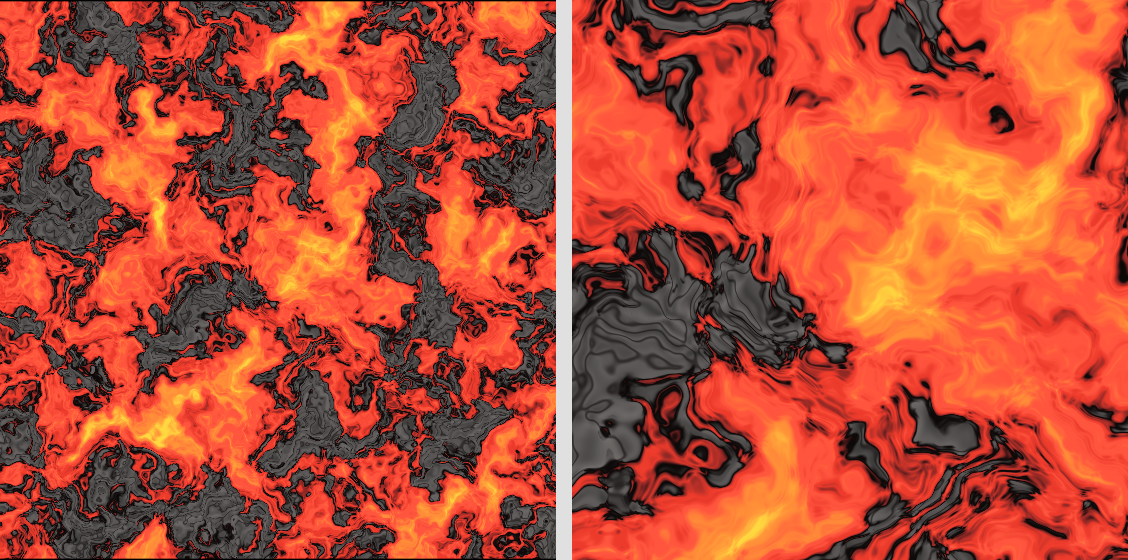
Left, the full canvas; right, a detail of the centre.
Give the GLSL for this texture, as a Shadertoy shader.

```glsl
// Molten lava breaking through a charred, wrinkled crust.
// Warped gradient noise gives a signed heat field: positive heat runs from
// black through red to gold, negative heat is cooled grey rock with creases.

const float CELLS = 6.0;         // broad lava cells per canvas height
const float MEAN_HEAT = 0.19;    // raises or lowers the share of molten rock
const float MEAN_FOLDS = 0.52;   // average of the folds() sum
const float EDGE = 0.003;        // dark rim at top and bottom

const vec3 CHAR   = vec3(0.05, 0.035, 0.035);
const vec3 ASH    = vec3(0.33, 0.32, 0.315);
const vec3 EMBER  = vec3(0.53, 0.15, 0.14);
const vec3 RED    = vec3(0.93, 0.23, 0.17);
const vec3 CORAL  = vec3(1.00, 0.33, 0.24);
const vec3 ORANGE = vec3(1.00, 0.56, 0.22);
const vec3 GOLD   = vec3(1.00, 0.85, 0.25);

float hash(vec2 p) {
    vec3 q = fract(p.xyx * 0.1031);
    q += dot(q, q.yzx + 33.33);
    return fract((q.x + q.y) * q.z);
}

// Dot product of a random unit gradient with the offset from its corner
float cornerSlope(vec2 corner, vec2 offset) {
    float angle = 6.2832 * hash(corner);
    return dot(vec2(cos(angle), sin(angle)), offset);
}

float gradientNoise(vec2 p) {
    vec2 i = floor(p), f = fract(p);
    vec2 u = f * f * f * (f * (f * 6.0 - 15.0) + 10.0);
    vec2 x = vec2(1.0, 0.0), y = vec2(0.0, 1.0);
    float low = mix(cornerSlope(i, f), cornerSlope(i + x, f - x), u.x);
    float high = mix(cornerSlope(i + y, f - y), cornerSlope(i + 1.0, f - 1.0), u.x);
    return 1.5 * mix(low, high, u.y);
}

// Turns and doubles the domain between octaves
vec2 nextOctave(vec2 p) {
    return mat2(1.6, 1.2, -1.2, 1.6) * p + 17.3;
}

float fbm(vec2 p, int octaves) {
    float sum = 0.0, weight = 1.0;
    for (int i = 0; i < octaves; i++) {
        sum += weight * gradientNoise(p);
        p = nextOctave(p);
        weight *= 0.5;
    }
    return sum;
}

// Sum of absolute noise: sharp valleys become veins and creases
float folds(vec2 p, int octaves) {
    float sum = 0.0, weight = 1.0;
    for (int i = 0; i < octaves; i++) {
        sum += weight * abs(gradientNoise(p));
        p = nextOctave(p);
        weight *= 0.6;
    }
    return sum;
}

vec2 swirl(vec2 p, float amount) {
    return p + amount * vec2(fbm(p * 1.5, 4), fbm(p * 1.5 + vec2(37.2, 11.7), 4));
}

vec3 moltenColor(float heat) {
    vec3 color = mix(CHAR, EMBER, smoothstep(0.0, 0.10, heat));
    color = mix(color, RED, smoothstep(0.06, 0.27, heat));
    color = mix(color, CORAL, smoothstep(0.27, 0.48, heat));
    color = mix(color, ORANGE, smoothstep(0.50, 0.78, heat));
    return mix(color, GOLD, smoothstep(0.76, 1.10, heat));
}

vec3 crustColor(float depth, float crease, float grain) {
    float light = smoothstep(0.0, 0.20, depth) * mix(0.45, 1.0, crease);
    return mix(CHAR, ASH * (1.0 + 0.35 * grain), light);
}

void mainImage(out vec4 fragColor, in vec2 fragCoord) {
    vec2 uv = fragCoord / iResolution.y;
    vec2 flow = swirl(uv * CELLS + 40.0, 0.36);

    // Broad pools, roughened by fine veins that soften where it is hottest
    float pools = MEAN_HEAT + 0.85 * fbm(flow, 3);
    float veins = MEAN_FOLDS - folds(flow * 3.0 + 9.0, 4);
    float heat = pools + veins * mix(0.95, 0.40, smoothstep(0.15, 0.65, pools));

    // Wrinkles in the cooled rock
    float wrinkle = gradientNoise(flow * 9.0 + 71.0);
    float crease = smoothstep(0.0, 0.16, abs(wrinkle));
    float grain = gradientNoise(flow * 14.0 + 23.0);

    vec3 color = heat > 0.0 ? moltenColor(heat) : crustColor(-heat, crease, grain);

    // Thin dark rim along the top and bottom
    float rim = min(uv.y, 1.0 - uv.y);
    color *= smoothstep(0.3 * EDGE, 1.3 * EDGE, rim);
    fragColor = vec4(color, 1.0);
}
```
